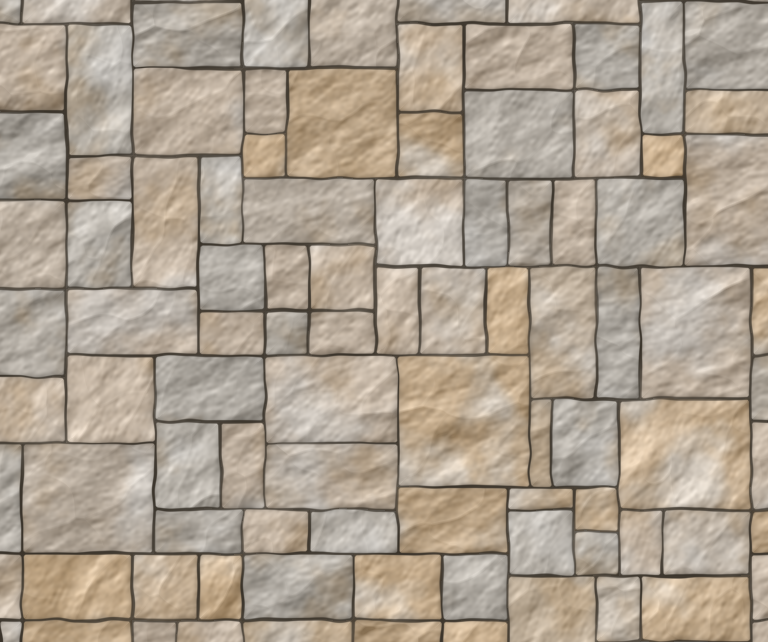
Write a WebGL 2 fragment shader that draws this texture.

```glsl
#version 300 es
precision highp float;
// Ashlar wall of riven, weathered sandstone blocks with thin dark joints.
// Blocks come from an interlocking pinwheel grid whose larger rectangles are
// split again; faces are lit from a height of cellular scallops and noise.

uniform vec2 u_resolution;
out vec4 fragColor;

// Lengths are fractions of the canvas height.
const float CELL = 0.172;          // mean pitch of the block layout
const float MODULE = 5.0;          // layout snaps to this many steps per cell
const float MAX_SIDE = 1.25;       // longer blocks are always split (cells)
const float SPLIT_CHANCE = 0.32;
const float EDGE_WOBBLE = 0.0045;
const float CORNER = 0.006;
const float JOINT = 0.0021;        // half width of a joint
const float RELIEF = 0.105;        // strength of face shading
const float RELIEF_FREQ = 15.0;
const float BEVEL = 0.075;
const vec2 LIGHT = vec2(-0.5, 0.866);
const vec3 GREY = vec3(0.685, 0.664, 0.632);
const vec3 BEIGE = vec3(0.737, 0.680, 0.615);
const vec3 TAN = vec3(0.745, 0.650, 0.530);
const vec3 OCHRE = vec3(0.640, 0.540, 0.410);
const vec3 PALE = vec3(0.800, 0.790, 0.775);
const vec3 JOINT_COLOR = vec3(0.215, 0.190, 0.155);

float hash(vec2 p) {
  vec3 q = fract(p.xyx * 0.1031);
  q += dot(q, q.yzx + 33.33);
  return fract((q.x + q.y) * q.z);
}

float noise(vec2 p) {
  vec2 i = floor(p), f = fract(p);
  f = f * f * (3.0 - 2.0 * f);
  return mix(mix(hash(i), hash(i + vec2(1, 0)), f.x),
             mix(hash(i + vec2(0, 1)), hash(i + 1.0), f.x), f.y);
}

float fbm(vec2 p) {
  float sum = 0.0, amp = 0.5;
  for (int k = 0; k < 4; k++) {
    sum += amp * noise(p);
    p = mat2(1.6, 1.2, -1.2, 1.6) * p + 17.3;
    amp *= 0.5;
  }
  return sum;
}

// Squared distance to the nearest cell point: hollows between sharp ridges.
float scallop(vec2 p) {
  vec2 i = floor(p);
  float nearest = 4.0;
  for (int y = -1; y <= 1; y++)
    for (int x = -1; x <= 1; x++) {
      vec2 c = i + vec2(x, y);
      vec2 d = c + vec2(hash(c), hash(c + 57.0)) - p;
      nearest = min(nearest, dot(d, d));
    }
  return nearest;
}

float stoneHeight(vec2 p) {
  vec2 warped = p + 0.9 * vec2(noise(p * 1.3), noise(p * 1.3 + 31.0));
  return 0.95 * fbm(p * 1.1) + 0.34 * scallop(warped * 0.75);
}

// Layout: even cells hold a vertical joint, odd cells a horizontal one.
float isOdd(vec2 c) { return mod(c.x + c.y, 2.0); }
float snapped(float h) { return (1.0 + floor(h * (MODULE - 1.0))) / MODULE; }
float jointX(vec2 c) { return c.x + snapped(hash(c + 211.0)); }
float jointY(vec2 c) { return c.y + snapped(hash(c + 389.0)); }

// Lower-left (xy) and upper-right (zw) corners of the block around p.
vec4 findBlock(vec2 p) {
  vec2 c = floor(p), side;
  if (isOdd(c) < 0.5) {
    side.x = step(jointX(c), p.x);
    side.y = step(jointY(c + vec2(2.0 * side.x - 1.0, 0)), p.y);
  } else {
    side.y = step(jointY(c), p.y);
    side.x = step(jointX(c + vec2(0, 2.0 * side.y - 1.0)), p.x);
  }
  vec2 v = c + side, right = vec2(1, 0), up = vec2(0, 1);
  vec4 b = isOdd(v) < 0.5
    ? vec4(jointX(v - 1.0), jointY(v - up), jointX(v), jointY(v - right))
    : vec4(jointX(v - right), jointY(v - 1.0), jointX(v - up), jointY(v));
  for (int k = 0; k < 2; k++) {
    vec2 size = b.zw - b.xy;
    float seed = hash(b.xy * 7.3 + b.zw * 3.1 + 100.0);
    float longest = max(size.x, size.y);
    if (longest < MAX_SIDE && (seed > SPLIT_CHANCE || longest < 0.7)) break;
    float cut = round(mix(0.3, 0.7, fract(seed * 37.0)) * longest * MODULE) / MODULE;
    if (size.x > size.y) {
      if (p.x > b.x + cut) b.x += cut; else b.z = b.x + cut;
    } else {
      if (p.y > b.y + cut) b.y += cut; else b.w = b.y + cut;
    }
  }
  return b;
}

void main() {
  float px = 1.0 / u_resolution.y;
  vec2 p = gl_FragCoord.xy * px;
  vec2 wobble = vec2(noise(p * 34.0), noise(p * 34.0 + 71.0)) - 0.5;
  vec2 q = p + EDGE_WOBBLE * wobble + 4.0 * CELL;
  vec4 block = findBlock(q / CELL) * CELL;
  float id = hash(block.xy * 91.0 + block.zw * 57.0 + 13.0);
  float id2 = fract(id * 51.7), id3 = fract(id * 173.3);

  // Depth inside the rounded block outline
  vec2 fromCenter = q - 0.5 * (block.xy + block.zw);
  vec2 e = abs(fromCenter) - 0.5 * (block.zw - block.xy) + CORNER;
  float inside = CORNER - length(max(e, 0.0)) - min(max(e.x, e.y), 0.0);
  vec2 outward = sign(fromCenter) * (e.x > e.y ? vec2(1, 0) : vec2(0, 1));

  // Riven face, streaked along a slanting grain
  float angle = mix(0.25, 1.0, id2);
  mat2 grain = mat2(0.75 * cos(angle), -1.2 * sin(angle),
                    0.75 * sin(angle), 1.2 * cos(angle)) * RELIEF_FREQ;
  vec2 offset = vec2(id, id3) * 60.0;
  float stepLen = 0.0045;
  float slope = (stoneHeight(grain * p + offset)
    - stoneHeight(grain * (p + LIGHT * stepLen) + offset)) / (stepLen * RELIEF_FREQ);

  // Block colour with ochre stains and pale bloom
  vec3 color = mix(GREY, BEIGE, smoothstep(0.25, 0.75, id));
  color = mix(color, TAN, smoothstep(0.70, 0.88, id3));
  float stain = fbm(p * 11.0 + offset);
  color = mix(color, OCHRE, 0.42 * smoothstep(0.48, 0.75, stain));
  color = mix(color, PALE, 0.65 * smoothstep(0.50, 0.75, fbm(p * 8.0 + offset.yx + 9.0)));
  color *= 0.96 + 0.09 * id2 + 0.07 * (noise(p * 150.0) - 0.5);
  color += RELIEF * clamp(slope, -1.8, 1.6);
  color += BEVEL * dot(outward, LIGHT) * exp(-max(inside, 0.0) / 0.007);

  // Joints of uneven width and depth
  float width = JOINT * mix(0.5, 1.5, noise(p * 19.0 + 5.0));
  float soft = max(0.0014, 0.8 * px);
  float gap = 1.0 - smoothstep(width - soft, width + soft, inside);
  float shade = 0.22 * exp(-max(inside, 0.0) / 0.004);
  color *= 1.0 - shade;
  color = mix(color, JOINT_COLOR, gap * mix(0.55, 1.0, noise(p * 13.0 + 40.0)));
  fragColor = vec4(clamp(color, 0.0, 1.0), 1.0);
}
```
